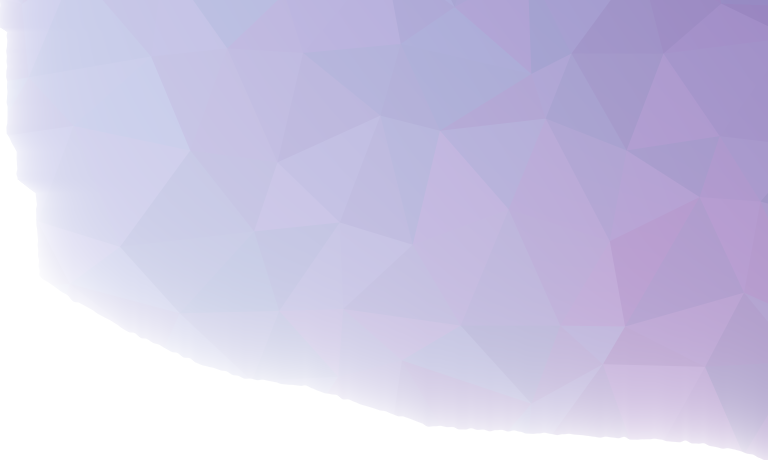
A Shadertoy shader for this background:

```glsl
// A pale lavender low-poly sheet that deepens to violet at the upper right.
// A jittered triangular lattice gives the facets; a torn outline with a
// soft inner glow fades the sheet into white at the left and bottom.

const float ASPECT = 1.673;
const float CELL = 0.2;
const vec3 WHITE = vec3(1.0);

// Lower outline of the sheet, from left to right
const vec2 RIM[12] = vec2[12](
    vec2(0.085, 0.401), vec2(0.153, 0.351), vec2(0.272, 0.285), vec2(0.399, 0.224),
    vec2(0.523, 0.179), vec2(0.654, 0.163), vec2(0.871, 0.096), vec2(0.926, 0.074),
    vec2(1.350, 0.048), vec2(1.503, 0.039), vec2(1.600, 0.022), vec2(1.673, 0.0));

vec2 hash2(vec2 p) {
    vec3 q = fract(p.xyx * vec3(0.1031, 0.1030, 0.0973));
    q += dot(q, q.yzx + 33.33);
    return fract((q.xx + q.yz) * q.zy);
}

float noise(float x) {
    float i = floor(x);
    return mix(hash2(vec2(i, 7.0)).x, hash2(vec2(i + 1.0, 7.0)).x, smoothstep(0.0, 1.0, x - i));
}

float ramp(float a, float b, float x) {
    return clamp((x - a) / (b - a), 0.0, 1.0);
}

// Broad colour field: lavender at left, violet at right, paler below
vec3 sheetColor(vec2 p) {
    float u = p.x / ASPECT;
    float left = ramp(0.1, 0.5, u), right = ramp(0.5, 1.0, u);
    vec3 top = mix(mix(vec3(0.80, 0.80, 0.92), vec3(0.70, 0.69, 0.86), left), vec3(0.60, 0.53, 0.76), right);
    vec3 low = mix(mix(vec3(0.85, 0.86, 0.94), vec3(0.80, 0.79, 0.90), left), vec3(0.71, 0.64, 0.81), right);
    vec3 color = mix(top, low, ramp(1.0, 0.2, p.y));
    vec2 pink = (p - vec2(1.45, 0.42)) / 0.2;
    return color + vec3(0.025, -0.02, 0.005) * exp(-dot(pink, pink));
}

// Lattice corner, moved at random but never enough to flip a triangle
vec2 corner(vec2 id) {
    vec2 jitter = (hash2(id + 41.0) - 0.5) * 0.58;
    return CELL * (vec2(id.x + 0.5 * id.y, 0.866 * id.y) + jitter);
}

// Signed distance to the left side of the line a-b
float sideDistance(vec2 p, vec2 a, vec2 b) {
    vec2 e = normalize(b - a);
    return e.x * (p.y - a.y) - e.y * (p.x - a.x);
}

// Facet colour in rgb, weighted by its smooth coverage in a
vec4 facet(vec2 p, vec2 a, vec2 b, vec2 c, vec2 id, float pixel) {
    float d = min(sideDistance(p, a, b), min(sideDistance(p, b, c), sideDistance(p, c, a)));
    float cover = clamp(d / pixel + 0.5, 0.0, 1.0);
    vec2 center = (a + b + c) / 3.0;
    vec2 tone = hash2(id + 90.0) - 0.5;
    vec3 color = mix(sheetColor(p), sheetColor(center), 0.6);
    float strength = 0.6 + 0.6 * center.x / ASPECT;
    color += strength * (tone.x * 0.03 + tone.y * vec3(0.035, -0.018, 0.0));
    return vec4(color, 1.0) * cover;
}

vec3 lowPoly(vec2 p, float pixel) {
    float row = p.y / (0.866 * CELL);
    vec2 base = floor(vec2(p.x / CELL - 0.5 * row, row));
    vec4 sum = vec4(0.0);
    for (int j = -1; j <= 1; j++) {
        for (int i = -1; i <= 1; i++) {
            vec2 id = base + vec2(i, j);
            vec2 a = corner(id), b = corner(id + vec2(1, 0));
            vec2 c = corner(id + vec2(0, 1)), d = corner(id + vec2(1, 1));
            sum += facet(p, a, b, c, id, pixel);
            sum += facet(p, b, d, c, id + 57.0, pixel);
        }
    }
    return sum.rgb / max(sum.a, 0.001);
}

float bottomRim(float x) {
    float y = RIM[0].y;
    for (int i = 1; i < 12; i++) {
        y = mix(y, RIM[i].y, ramp(RIM[i - 1].x, RIM[i].x, x));
    }
    return y + 0.006 * (noise(x * 75.0) - 0.5);
}

// Left outline steps inward as it goes down
float leftRim(float y) {
    float x = 0.015 * ramp(0.94, 0.93, y) + 0.022 * ramp(0.71, 0.67, y);
    x += 0.041 * ramp(0.61, 0.58, y) + 0.007 * ramp(0.58, 0.40, y);
    return x + 0.003 * (noise(y * 90.0) - 0.5);
}

void mainImage(out vec4 fragColor, in vec2 fragCoord) {
    vec2 p = fragCoord / iResolution.xy * vec2(ASPECT, 1.0);
    float pixel = 1.0 / iResolution.y;

    // Distances inside the torn outline
    float above = 0.92 * (p.y - bottomRim(p.x));
    float inside = p.x - leftRim(p.y);

    // Facets, then the pale glow along both rims
    vec3 color = lowPoly(p, pixel);
    color = mix(color, WHITE, 0.72 * exp(-12.0 * max(above, 0.0)));
    color = mix(color, WHITE, 0.70 * exp(-20.0 * max(inside, 0.0)));

    float mask = clamp(min(above, inside) / pixel + 0.5, 0.0, 1.0);
    fragColor = vec4(mix(WHITE, color, mask), 1.0);
}
```
